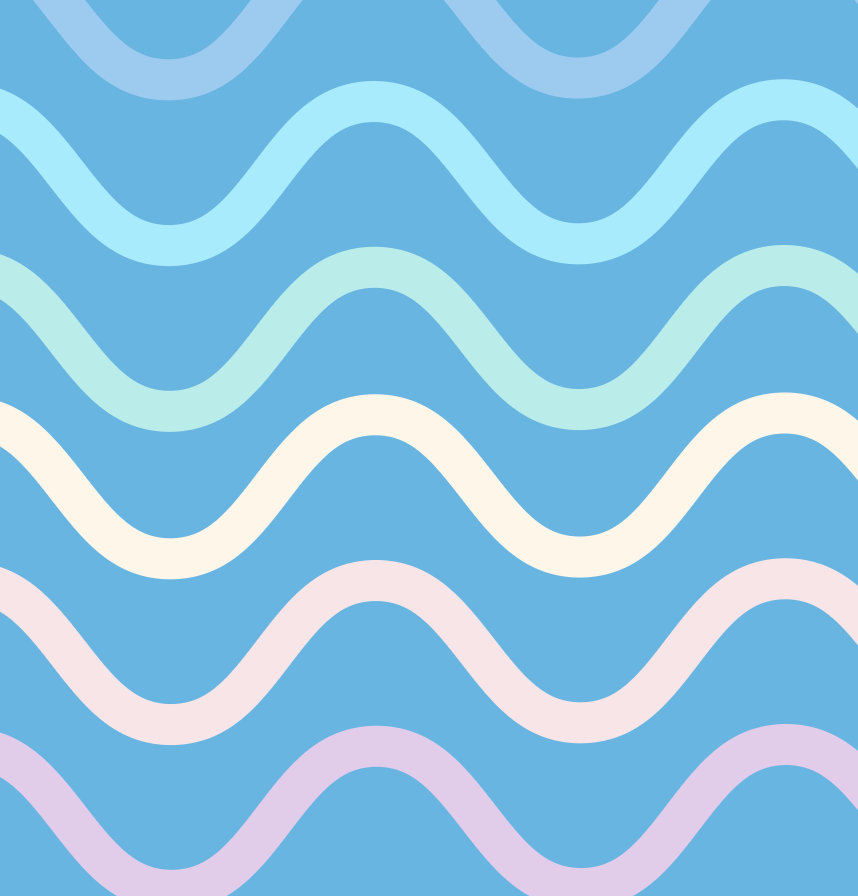
Reproduce this pattern procedurally as a Shadertoy shader.

```glsl
// Six flat pastel wave ribbons, two periods across, on a sky blue ground.

const float TAU = 6.2831853;

// Lengths are in canvas heights
const float PERIOD      = 0.457;   // crest to crest
const float CREST_X     = 0.4206;  // position of one crest
const float AMPLITUDE   = 0.0799;
const float FLATTEN     = 0.045;   // third harmonic: rounder crests, straighter flanks
const float HALF_WIDTH  = 0.0229;  // half of the ribbon thickness
const float TOP_ROW     = 0.990;   // midline of the highest ribbon
const float PITCH       = 0.185;   // spacing of the rows
const float LOWER_SHIFT = 0.0204;  // the lower rows sit this much closer to the upper ones
const int   FIRST_LOWER = 3;
const float TILT        = 0.0043;  // slight rotation, in radians
const int   ROWS        = 6;

const vec3 GROUND = vec3(0.408, 0.710, 0.886);
const vec3 RIBBON[ROWS] = vec3[ROWS](
    vec3(0.616, 0.796, 0.941),  // periwinkle
    vec3(0.655, 0.922, 0.992),  // aqua
    vec3(0.729, 0.929, 0.918),  // mint
    vec3(1.000, 0.965, 0.918),  // cream
    vec3(0.973, 0.898, 0.910),  // blush
    vec3(0.882, 0.800, 0.918)); // lilac

// Height (x) and slope (y) of the wave at a horizontal position
vec2 wave(float x) {
    float k = TAU / PERIOD;
    float a = k * (x - CREST_X);
    float height = (1.0 + FLATTEN) * cos(a) - FLATTEN * cos(3.0 * a);
    float slope = -(1.0 + FLATTEN) * sin(a) + 3.0 * FLATTEN * sin(3.0 * a);
    return AMPLITUDE * vec2(height, k * slope);
}

// Distance to the wave, found by sliding towards the nearest point on it
float waveDistance(vec2 p) {
    float x = p.x;
    for (int i = 0; i < 6; i++) {
        vec2 w = wave(x);
        x -= (x - p.x + (w.x - p.y) * w.y) / (1.0 + w.y * w.y);
    }
    return length(p - vec2(x, wave(x).x));
}

void mainImage(out vec4 fragColor, in vec2 fragCoord) {
    float pixel = 1.0 / iResolution.y;
    float c = cos(TILT), s = sin(TILT);
    vec2 p = mat2(c, -s, s, c) * (fragCoord * pixel);

    vec3 color = GROUND;
    for (int row = 0; row < ROWS; row++) {
        float midline = TOP_ROW - PITCH * float(row);
        if (row >= FIRST_LOWER) midline += LOWER_SHIFT;

        // Rows out of reach cannot touch this point
        float dy = p.y - midline;
        if (abs(dy) > AMPLITUDE + HALF_WIDTH + pixel) continue;

        float edge = waveDistance(vec2(p.x, dy)) - HALF_WIDTH;
        color = mix(color, RIBBON[row], clamp(0.5 - edge / pixel, 0.0, 1.0));
    }
    fragColor = vec4(color, 1.0);
}
```
